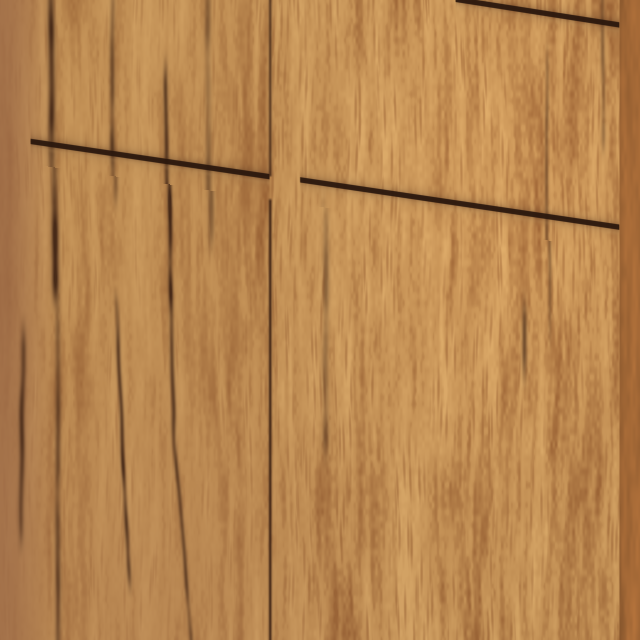
Give the GLSL for this texture, as a WebGL 2 fragment shader.

```glsl
#version 300 es
precision highp float;
// Honey-coloured wooden planks with vertical grain, dark knots and slanted grooves.
uniform vec2 u_resolution;
out vec4 fragColor;

const vec3 HONEY = vec3(0.755, 0.555, 0.325);
const vec3 PALE  = vec3(0.840, 0.650, 0.400);
const vec3 RUST  = vec3(0.560, 0.340, 0.175);
const vec3 ROSE  = vec3(0.620, 0.420, 0.280);
const vec3 TRIM  = vec3(0.635, 0.405, 0.210);
const vec3 UMBER = vec3(0.230, 0.125, 0.070);

float hash(vec2 p) {
    vec3 q = fract(vec3(p.xyx) * 0.1031);
    q += dot(q, q.yzx + 33.33);
    return fract((q.x + q.y) * q.z);
}

// Smooth value noise in 0..1.
float noise(vec2 p) {
    vec2 i = floor(p), f = fract(p);
    f = f * f * (3.0 - 2.0 * f);
    return mix(mix(hash(i), hash(i + vec2(1, 0)), f.x),
               mix(hash(i + vec2(0, 1)), hash(i + vec2(1, 1)), f.x), f.y);
}

// Cellular dashes: closeness to one jittered point per cell.
float pores(vec2 p) {
    vec2 cell = floor(p);
    float nearest = 1.0;
    for (int k = 0; k < 9; k++) {
        vec2 c = cell + vec2(k % 3 - 1, k / 3 - 1);
        vec2 point = c + vec2(hash(c + 3.7), hash(c + 19.1));
        nearest = min(nearest, length((p - point) * vec2(1.7, 1.0)));
    }
    return 1.0 - smoothstep(0.05, 0.55, nearest);
}

// Soft vertical streak through (x, bottom), leaning by slope.
float streak(vec2 p, float x, float slope, float bottom, float top, float width) {
    float wobble = 0.0025 * (noise(vec2(x * 90.0, p.y * 14.0)) - 0.5);
    float d = (p.x - x - slope * (p.y - bottom) - wobble) / width;
    float ends = smoothstep(bottom, bottom + 0.07, p.y) * (1.0 - smoothstep(top - 0.07, top, p.y));
    float broken = 0.45 + 0.75 * noise(vec2(x * 50.0, p.y * 22.0));
    return exp(-d * d) * ends * broken;
}

// Slanted cut from a to b: x = dark core, y = shadow above, z = lit lower lip.
vec3 groove(vec2 p, vec2 a, vec2 b, float px) {
    float t = (p.x - a.x) / (b.x - a.x);
    float d = p.y - mix(a.y, b.y, t);
    float span = smoothstep(-px, px, p.x - a.x) * (1.0 - smoothstep(-px, px, p.x - b.x));
    float core = 1.0 - smoothstep(0.0030, 0.0030 + 1.5 * px, abs(d));
    float shade = exp(-abs(d) / 0.006);
    float lip = exp(-pow((d + 0.009) / 0.004, 2.0));
    return span * vec3(core, shade, lip);
}

vec3 wood(vec2 p) {
    float right = smoothstep(0.30, 0.58, p.x);
    vec2 g = p;
    g.x += 0.003 * sin(p.y * 7.0 + p.x * 9.0) + 0.0012 * sin(p.y * 23.0 + p.x * 31.0);
    float broad  = noise(g * vec2(19.0, 1.6) + 4.0);
    float fibre  = noise(g * vec2(75.0, 5.0) + 11.0);
    float fine   = noise(g * vec2(165.0, 13.0) + 37.0);
    float speck  = noise(p * vec2(260.0, 95.0));
    float dashes = pores(g * vec2(95.0, 11.0));
    float tone = 0.40 * (broad - 0.5) + mix(0.42, 0.62, right) * (fibre - 0.5)
               + mix(0.28, 0.48, right) * (fine - 0.5) + mix(0.14, 0.27, right) * (speck - 0.5);
    vec3 c = mix(HONEY, PALE, clamp(tone * 1.7 + 0.12, 0.0, 1.0));
    c = mix(c, RUST, clamp(-tone * 1.5 - 0.04, 0.0, 0.75));
    c = mix(c, RUST, dashes * smoothstep(0.35, 0.8, fibre) * mix(0.25, 0.42, right));
    // Rosy left side, warm lower middle and a pale glow at the upper right.
    c = mix(c, ROSE, 0.75 * (1.0 - smoothstep(0.0, 0.105, p.x)));
    c = mix(c, ROSE, 0.25 * exp(-dot((p - vec2(0.2, 0.0)) * vec2(3.0, 2.5), (p - vec2(0.2, 0.0)) * vec2(3.0, 2.5))));
    vec2 glow = (p - vec2(0.82, 0.72)) * vec2(3.5, 2.2);
    return c * (0.985 + 0.07 * exp(-dot(glow, glow)));
}

// Long mineral streaks; lower planks sit slightly to the right.
float darkStreaks(vec2 p) {
    float cut = 0.786 - 0.148 * p.x;
    vec2 q = vec2(p.x - 0.004 * (1.0 - step(cut - 0.035, p.y)), p.y);
    float s = 0.95 * streak(q, 0.083, -0.006, 0.50, 1.06, 0.0055);
    s += 0.55 * streak(q, 0.086, 0.0, -0.08, 0.55, 0.0045);
    s += 0.95 * streak(q, 0.268, -0.016, 0.28, 0.93, 0.0038);
    s += 0.60 * streak(q, 0.302, -0.085, -0.08, 0.36, 0.0035);
    s += 0.75 * streak(q, 0.199, -0.045, 0.06, 0.56, 0.0036);
    s += 0.60 * streak(q, 0.176, 0.0, 0.66, 1.06, 0.0042);
    s += 0.75 * streak(q, 0.028, 0.012, 0.12, 0.52, 0.0045);
    s += 0.40 * streak(q, 0.325, 0.0, 0.58, 1.06, 0.0050);
    s += 0.55 * streak(q, 0.815, 0.0, 0.38, 0.56, 0.0040);
    s += 0.40 * streak(q, 0.855, 0.0, 0.44, 0.95, 0.0030);
    s += 0.40 * streak(q, 0.505, 0.0, 0.25, 0.72, 0.0050);
    s += 0.50 * streak(q, 0.942, 0.0, 0.74, 1.06, 0.0035);
    return min(s, 0.9);
}

void main() {
    vec2 p = gl_FragCoord.xy / u_resolution;
    float px = 1.0 / min(u_resolution.x, u_resolution.y);
    vec3 col = mix(wood(p), UMBER, darkStreaks(p));

    // Vertical seam, interrupted just below the left groove.
    float seam = exp(-pow((p.x - 0.4222) / 0.0026, 2.0));
    float gap = smoothstep(0.685, 0.692, p.y) * (1.0 - smoothstep(0.722, 0.727, p.y));
    col = mix(col, UMBER, seam * (1.0 - gap) * mix(0.85, 0.68, smoothstep(0.7, 0.75, p.y)));

    // Slanted grooves.
    vec3 cuts = groove(p, vec2(0.048, 0.779), vec2(0.421, 0.724), px)
              + groove(p, vec2(0.469, 0.719), vec2(0.968, 0.645), px)
              + groove(p, vec2(0.712, 1.001), vec2(0.968, 0.961), px);
    col = mix(col, PALE, 0.18 * cuts.z);
    col = mix(col, UMBER, 0.55 * cuts.y);
    col = mix(col, UMBER * 0.7, 0.92 * cuts.x);

    // Plain trim board on the right edge.
    float grain = noise(p * vec2(110.0, 6.0)) + 0.5 * noise(p * vec2(220.0, 40.0)) - 0.75;
    vec3 trim = TRIM * (1.0 + 0.16 * grain) * (0.9 + 0.1 * smoothstep(0.967, 0.98, p.x));
    col = mix(col, trim, smoothstep(-px, px, p.x - 0.968));
    fragColor = vec4(col, 1.0);
}
```
